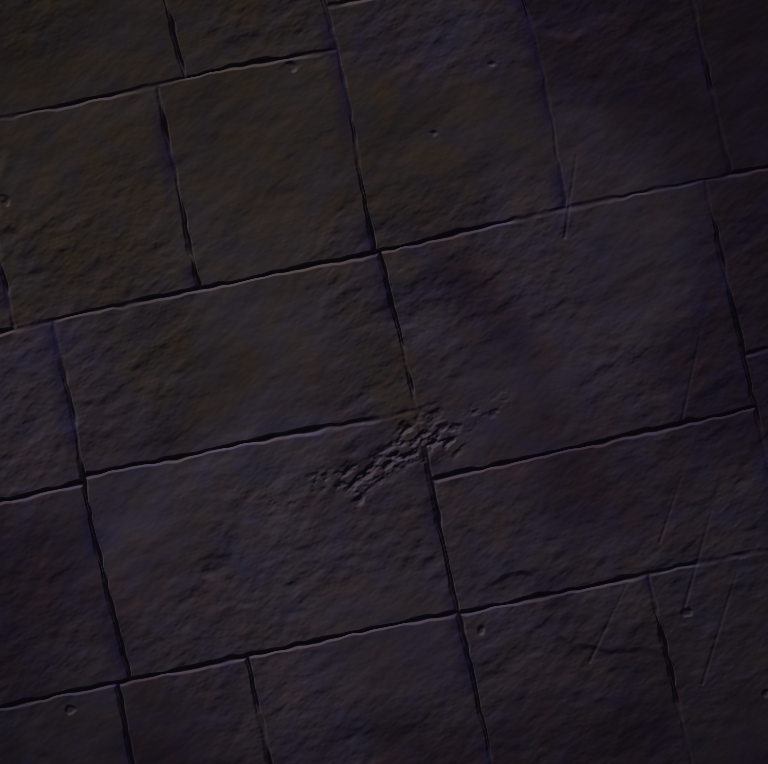
Write a Shadertoy shader that draws this texture.

```glsl
// Dim, worn flagstones with tilted joints, sandy faces, scratches and raking light.

const float TILT = 0.213;              // rotation of the paving, radians
const float PAVING_HALF = 0.88;        // half width of the area that is split into stones
const float MAX_STONE = 0.45;          // longer stones are split again
const float JOINT_WIDTH = 0.0052;
const float JOINT_DEPTH = 0.0062;
const float SWELL_DEPTH = 0.0066;      // soft unevenness of the faces
const float GRAIN_DEPTH = 0.0036;      // sandy grain
const float FLAKE_DEPTH = 0.0034;
const float RELIEF = 0.90;             // strength of the raking light
const float SLOPE_STEP = 0.0020;
const int SCRATCHES = 6;
const vec2 LIGHT_DIR = vec2(-0.50, 0.86);
const vec2 GOUGE_CENTER = vec2(0.03, -0.09);
const vec2 GOUGE_SIZE = vec2(0.16, 0.036);
const vec3 VIOLET_STONE = vec3(0.154, 0.131, 0.163);
const vec3 DARK_STONE = vec3(0.118, 0.091, 0.129);
const vec3 WARM_STONE = vec3(0.154, 0.131, 0.119);
const vec3 PALE_DUST = vec3(0.180, 0.164, 0.198);
const vec3 BLUE_SHADE = vec3(0.094, 0.076, 0.160);
const vec3 JOINT_DARK = vec3(0.032, 0.024, 0.042);
const vec3 HUE_MOTTLE = vec3(0.022, 0.006, -0.032);

struct Stone { vec2 lo; vec2 hi; float id; };

float hash(vec2 p) {
    vec3 q = fract(vec3(p.xyx) * 0.1031);
    q += dot(q, q.yzx + 33.33);
    return fract((q.x + q.y) * q.z);
}

float noise(vec2 p) {
    vec2 i = floor(p), f = fract(p);
    f = f * f * (3.0 - 2.0 * f);
    return mix(mix(hash(i), hash(i + vec2(1, 0)), f.x),
               mix(hash(i + vec2(0, 1)), hash(i + vec2(1, 1)), f.x), f.y);
}

float fbm(vec2 p, int octaves) {
    float sum = 0.0, amp = 0.5;
    for (int i = 0; i < octaves; i++) {
        sum += amp * noise(p);
        p = mat2(1.6, 1.2, -1.2, 1.6) * p + 17.3;
        amp *= 0.5;
    }
    return sum;
}

mat2 rotation(float a) { return mat2(cos(a), -sin(a), sin(a), cos(a)); }

// Paving frame with slightly uneven, chipped joints
vec2 pavingPoint(vec2 p) {
    vec2 wobble = vec2(noise(p * 5.0 + 3.0), noise(p * 5.0 + 40.0)) * 0.010
                + vec2(noise(p * 70.0), noise(p * 70.0 + 9.0)) * 0.0028;
    return rotation(TILT) * p + wobble;
}

// Split the paving again and again, across the longer side
Stone findStone(vec2 q) {
    Stone s = Stone(vec2(-PAVING_HALF), vec2(PAVING_HALF), 1.0);
    for (int i = 0; i < 7; i++) {
        vec2 size = s.hi - s.lo;
        if (max(size.x, size.y) < MAX_STONE) break;
        float t = mix(0.36, 0.64, hash(vec2(s.id, 7.0)));
        bool acrossX = size.x > size.y;
        float cut = acrossX ? s.lo.x + t * size.x : s.lo.y + t * size.y;
        bool upper = (acrossX ? q.x : q.y) > cut;
        if (acrossX) { if (upper) s.lo.x = cut; else s.hi.x = cut; }
        else         { if (upper) s.lo.y = cut; else s.hi.y = cut; }
        s.id = s.id * 2.0 + (upper ? 1.0 : 0.0);
    }
    return s;
}

float jointAmount(vec2 p, vec2 q, Stone s) {
    vec2 edge = min(q - s.lo, s.hi - q);
    float worn = smoothstep(0.25, 0.55, 0.65 * noise(p * 5.0 + 61.0) + 0.35 * noise(p * 30.0));
    float width = JOINT_WIDTH * mix(0.45, 1.4, noise(p * 45.0 + 5.0));
    return (1.0 - smoothstep(0.0, width, min(edge.x, edge.y))) * mix(0.25, 1.0, worn);
}

float scratchAmount(vec2 p) {
    float amount = 0.0;
    for (int i = 0; i < SCRATCHES; i++) {
        float k = float(i);
        vec2 start = vec2(hash(vec2(k, 2.0)) * 0.5 - 0.08, hash(vec2(k, 5.0)) * 0.7 - 0.4);
        float lean = mix(0.08, 0.45, hash(vec2(k, 9.0)));
        vec2 span = vec2(sin(lean), cos(lean)) * mix(0.07, 0.19, hash(vec2(k, 13.0)));
        float along = clamp(dot(p - start, span) / dot(span, span), 0.0, 1.0);
        float gap = length(p - start - span * along);
        amount += (1.0 - smoothstep(0.0005, 0.0032, gap)) * (1.0 - 0.6 * along);
    }
    return min(amount, 1.0);
}

// Sparse ragged holes, one candidate per cell
float pitAmount(vec2 p) {
    vec2 cell = floor(p * 11.0);
    vec2 center = 0.25 + 0.5 * vec2(hash(cell + 3.0), hash(cell + 71.0));
    float gap = length(fract(p * 11.0) - center) + 0.12 * noise(p * 110.0);
    return step(0.93, hash(cell + 29.0)) * (1.0 - smoothstep(0.06, 0.14, gap));
}

float surfaceHeight(vec2 p) {
    vec2 q = pavingPoint(p);
    float h = -JOINT_DEPTH * jointAmount(p, q, findStone(q));
    // Soft swells under a sandy grain drawn out along the courses
    float rough = mix(0.65, 1.35, smoothstep(0.3, 0.7, noise(p * 6.0 + 33.0)));
    h += SWELL_DEPTH * fbm(rotation(0.5) * p * vec2(14.0, 19.0), 2);
    h += GRAIN_DEPTH * rough * fbm(rotation(0.6) * p * vec2(48.0, 78.0) + 5.0, 3);
    // Flaked layers, visible only in places
    float layers = fbm(p * vec2(3.0, 4.0) + 11.0, 5);
    h += FLAKE_DEPTH * smoothstep(0.40, 0.68, noise(p * 4.0 + 90.0)) * smoothstep(0.45, 0.49, layers);
    // Rough gouged band
    vec2 g = rotation(0.42) * (p - GOUGE_CENTER) / GOUGE_SIZE;
    float gouge = 1.0 - smoothstep(0.2, 1.2, length(g) + 0.8 * noise(p * 32.0) - 0.3);
    h -= 0.012 * gouge * smoothstep(0.32, 0.74, fbm(rotation(0.7) * p * vec2(60.0, 105.0), 3));
    return h - 0.0015 * scratchAmount(p) - 0.004 * pitAmount(p);
}

void mainImage(out vec4 fragColor, in vec2 fragCoord) {
    vec2 p = (fragCoord - 0.5 * iResolution.xy) / iResolution.y;
    vec2 q = pavingPoint(p);
    Stone stone = findStone(q);

    // Slope towards the light
    float h = surfaceHeight(p);
    vec2 slope = vec2(surfaceHeight(p + vec2(SLOPE_STEP, 0)) - h,
                      surfaceHeight(p + vec2(0, SLOPE_STEP)) - h) / SLOPE_STEP;
    float lit = clamp(-dot(slope, LIGHT_DIR), -0.7, 1.1);

    // Stone colour in broad stains and fine mottling
    float stain = fbm(p * 4.0 + 23.0, 4) + 0.08 * (hash(vec2(stone.id, 31.0)) - 0.5);
    vec3 color = mix(DARK_STONE, VIOLET_STONE, smoothstep(0.34, 0.56, stain - 0.10 * p.x));
    float warmth = fbm(p * 4.0 + 51.0, 4) + 0.34 * (p.y - 0.6 * p.x);
    color = mix(color, WARM_STONE, 0.85 * smoothstep(0.52, 0.72, warmth));
    float dust = exp(-14.0 * dot(p + vec2(0.14, 0.05), p + vec2(0.14, 0.05)));
    color = mix(color, PALE_DUST, 0.6 * dust * smoothstep(0.35, 0.6, fbm(p * 7.0, 4)));
    color += HUE_MOTTLE * (fbm(p * 34.0 + 7.0, 4) - 0.47) * 1.7;
    color *= 0.90 + 0.22 * fbm(p * 9.0 + 70.0, 3);
    color *= 1.0 - 0.28 * smoothstep(0.38, 0.75, length(p - vec2(-0.08, 0.04)));

    // Blue shade beside the joints, raking light, dark joint floors
    float shade = 1.0 - smoothstep(0.0, 0.028, stone.hi.x - q.x);
    shade *= smoothstep(0.35, 0.65, noise(p * 16.0 + 80.0));
    color = mix(color, BLUE_SHADE, max(0.7 * shade, 0.6 * smoothstep(0.12, 0.45, -lit)));
    color *= 1.0 + RELIEF * lit;
    float joint = jointAmount(p, q, stone);
    color = mix(color, JOINT_DARK, 0.9 * smoothstep(0.42, 0.88, joint));
    fragColor = vec4(color, 1.0);
}
```
